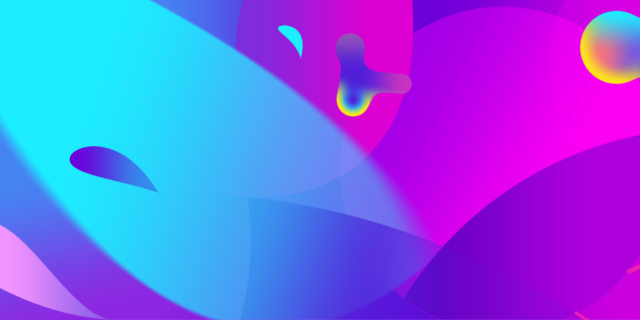
Give the GLSL for this background, as a WebGL 1 fragment shader.

```glsl
precision highp float;
// Fluid neon backdrop: a soft cyan leaf, overlapping violet discs and glossy drops.
uniform vec2 u_resolution;

// Palette
const vec3 CYAN = vec3(0.11, 0.93, 1.0);
const vec3 BLUE = vec3(0.27, 0.52, 0.95);
const vec3 PERIWINKLE = vec3(0.42, 0.37, 0.92);
const vec3 INDIGO = vec3(0.32, 0.12, 0.85);
const vec3 VIOLET = vec3(0.42, 0.0, 0.85);
const vec3 PURPLE = vec3(0.64, 0.0, 0.9);
const vec3 MAGENTA = vec3(0.98, 0.0, 0.95);
const vec3 ROSE = vec3(0.88, 0.0, 0.82);
const vec3 PINK = vec3(0.95, 0.58, 1.0);
const vec3 CORAL = vec3(0.96, 0.45, 0.5);
const vec3 YELLOW = vec3(0.98, 0.9, 0.1);

// Discs: centre and radius, in canvas heights with y pointing down
const vec3 MAIN_DISC = vec3(1.57, 0.529, 0.508);
const vec3 CORNER_DISC = vec3(2.104, 0.195, 0.391);
const vec3 SHADE_DISC = vec3(2.221, 1.53, 1.13);
const vec2 PETAL_CENTRE = vec2(0.781, 0.078);
const vec2 PETAL_RADII = vec2(0.51, 0.539);

// Antialiased coverage of a signed distance
float fill(float d) {
  float px = 1.0 / u_resolution.y;
  return 1.0 - smoothstep(-px, px, d);
}

float disc(vec2 p, vec3 c) { return length(p - c.xy) - c.z; }

float capsule(vec2 p, vec2 a, vec2 b, float r) {
  vec2 ab = b - a;
  return length(p - a - ab * clamp(dot(p - a, ab) / dot(ab, ab), 0.0, 1.0)) - r;
}

float smoothMin(float a, float b, float k) {
  float h = max(k - abs(a - b), 0.0) / k;
  return min(a, b) - h * h * k * 0.25;
}

// Tapered drop whose axis bows sideways between nose and tip
float drop(vec2 p, vec2 nose, vec2 tip, float r, float bow) {
  float len = distance(nose, tip);
  vec2 axis = (tip - nose) / len;
  vec2 q = p - nose;
  float along = dot(q, axis) / len;
  float t = clamp(along, 0.0, 1.0);
  float side = dot(q, vec2(-axis.y, axis.x)) - 4.0 * bow * t * (1.0 - t);
  float body = abs(side) - 2.6 * r * sqrt(t) * (1.0 - t);
  return max(body, (abs(along - 0.5) - 0.5) * len);
}

void main() {
  vec2 p = gl_FragCoord.xy / u_resolution.y;
  p.y = 1.0 - p.y;

  // Base gradient
  vec3 left = mix(BLUE, vec3(0.55, 0.15, 0.88), smoothstep(0.55, 1.1, p.y + 0.3 * p.x));
  vec3 right = mix(VIOLET, vec3(0.8, 0.0, 0.87), smoothstep(1.3, 2.0, p.x));
  vec3 col = mix(left, right, smoothstep(0.45, 1.1, p.x));

  // Main and corner discs
  float mainDisc = fill(disc(p, MAIN_DISC));
  float heat = smoothstep(1.35, 2.1, p.x + 0.5 * p.y);
  col = mix(col, mix(PURPLE, MAGENTA, heat), mainDisc);
  col = mix(col, MAGENTA, 0.25 * fill(disc(p, CORNER_DISC)));

  // Rose petal, a rounded superellipse with a curved left side
  vec2 e = pow(abs(p - PETAL_CENTRE) / PETAL_RADII, vec2(2.3));
  float petal = fill((e.x + e.y - 1.0) * 0.22) * step(-0.5, p.y - PETAL_CENTRE.y);
  float petalLeft = 0.737 + 0.96 * (p.y - 0.156) * (p.y - 0.156);
  vec3 petalCol = mix(vec3(0.5, 0.17, 0.86), ROSE, smoothstep(0.75, 1.2, p.x));
  col = mix(col, petalCol, 0.95 * petal * fill(petalLeft - p.x));

  // Cyan leaf: sharp at its upper and lower ends, soft elsewhere
  float upper = (p.x - 0.469 - 1.87 * p.y + p.y * p.y) * 0.64;
  float lower = (p.y - 0.39 - 1.5 * p.x + 0.88 * p.x * p.x) * 0.65;
  float upperBlur = 0.008 + 0.07 * p.y * p.y;
  float lowerBlur = mix(0.035, 0.007, smoothstep(0.0, 0.5, p.x));
  float leaf = (1.0 - smoothstep(-upperBlur, upperBlur, upper))
             * (1.0 - smoothstep(-lowerBlur, lowerBlur, lower));
  float fade = smoothstep(0.3, 1.7, p.x + 0.35 * p.y);
  col = mix(col, mix(CYAN, PERIWINKLE, fade), leaf);

  // Translucent overlaps on the leaf
  col = mix(col, PINK, 0.14 * leaf * petal * smoothstep(0.55, 1.1, p.x));
  col = mix(col, PINK, 0.1 * leaf * mainDisc);

  // Dark lens where the shade disc crosses the main disc
  vec3 lens = mix(VIOLET * 0.88, vec3(0.68, 0.0, 0.86), smoothstep(1.25, 1.9, p.x));
  col = mix(col, lens, mainDisc * fill(disc(p, SHADE_DISC)));

  // Indigo swell below a falling curve
  float dx = p.x - 0.78;
  float swell = fill((0.617 + 0.1 * dx + 0.25 * dx * dx - p.y) * 0.9);
  swell *= fill(0.784 - 0.55 * (p.y - 0.75) * (p.y - 0.75) - p.x);
  vec3 swellCol = mix(vec3(0.2, 0.63, 0.94), INDIGO, smoothstep(0.72, 1.3, p.x + 0.35 * (p.y - 0.65)));
  col = mix(col, swellCol, swell * mix(0.85, 0.12, smoothstep(1.1, 1.5, p.x)));

  // Pink wave in the lower left corner
  float crest = 0.69 + 0.31 * smoothstep(-0.05, 0.36, p.x);
  float tail = max(1.0 - p.x / 0.39, 0.0);
  float wave = fill((crest - p.y) * 0.7) * fill(p.y - 1.0 + 0.1 * tail * tail);
  col = mix(col, mix(PINK, vec3(0.58, 0.38, 0.92), smoothstep(0.0, 0.34, p.x)), wave);

  // Violet and cyan drops
  vec3 dropCol = mix(VIOLET, vec3(0.2, 0.55, 0.93), smoothstep(0.22, 0.47, p.x));
  col = mix(col, dropCol, fill(drop(p, vec2(0.219, 0.49), vec2(0.495, 0.602), 0.047, -0.025)));
  col = mix(col, CYAN, fill(drop(p, vec2(0.872, 0.083), vec2(0.94, 0.182), 0.02, -0.022)));

  // Three-lobed blob with a glowing lower rim
  float lobes = capsule(p, vec2(1.094, 0.148), vec2(1.107, 0.315), 0.03);
  lobes = smoothMin(lobes, disc(p, vec3(1.094, 0.15, 0.043)), 0.03);
  lobes = smoothMin(lobes, disc(p, vec3(1.102, 0.312, 0.048)), 0.04);
  lobes = smoothMin(lobes, capsule(p, vec2(1.12, 0.25), vec2(1.256, 0.262), 0.031), 0.06);
  vec3 blob = mix(INDIGO, vec3(0.78, 0.2, 0.76), smoothstep(1.12, 1.27, p.x));
  blob = mix(vec3(0.58, 0.32, 0.72), blob, smoothstep(0.1, 0.22, p.y));
  float low = smoothstep(0.24, 0.34, p.y - 0.25 * (p.x - 1.1));
  blob = mix(blob, CYAN, low * smoothstep(-0.05, -0.015, lobes) * 0.8);
  blob = mix(blob, YELLOW, low * smoothstep(-0.03, -0.003, lobes));
  col = mix(col, blob, fill(lobes));

  // Glossy bubble at the right edge
  float bubble = smoothMin(disc(p, vec3(1.927, 0.148, 0.114)), disc(p, vec3(2.06, 0.15, 0.1)), 0.03);
  vec3 gloss = mix(CORAL, vec3(0.45, 0.35, 0.88), smoothstep(1.87, 2.0, p.x));
  gloss = mix(CYAN, gloss, smoothstep(0.03, 0.17, p.y));
  float glow = smoothstep(-0.06, 0.14, p.y - 0.1 - 0.9 * (p.x - 1.9));
  gloss = mix(gloss, YELLOW, glow * smoothstep(-0.065, -0.003, bubble));
  col = mix(col, gloss, fill(bubble));

  // Small pink strokes in the lower right corner
  float strokes = min(capsule(p, vec2(1.965, 0.848), vec2(2.02, 0.825), 0.007),
                      capsule(p, vec2(1.8, 0.978), vec2(1.85, 1.01), 0.005));
  col = mix(col, vec3(0.95, 0.15, 0.65), 0.8 * fill(strokes));

  gl_FragColor = vec4(col, 1.0);
}
```
